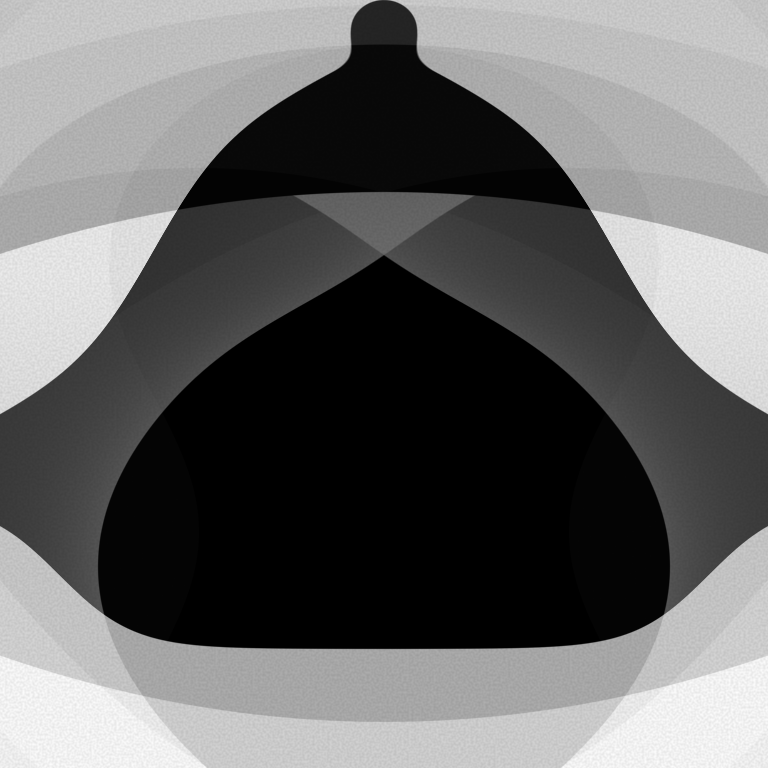
This background is drawn by a three.js fragment shader. Its source:

```glsl
varying vec2 vUv;

const float EDGE = 0.0011;
const float PI = 3.14159265;

// Layer tones
const float RIM_TONE = 0.78;
const float HALO_TONE = 0.745;
const float DOME_TONE = 0.69;
const float BAND_TONE = 0.89;
const float SKIRT_TONE = 0.80;
const float BASE_TONE = 0.945;
const float PETAL_TONE = 0.65;
const float PETAL_BASE_TONE = 0.79;
const float KNOB_TONE = 0.14;
const float CROWN_TONE = 0.033;
const float WING_TONE = 0.185;
const float WING_GLOW = 0.12;
const float DIAMOND_TONE = 0.39;

// Grain
const float GRAIN_SCALE = 310.0;
const float GRAIN_AMOUNT = 0.075;

// Distances are positive inside a shape
float fill(float d) {
  return smoothstep(-EDGE, EDGE, d);
}

float sigmoid(float x) {
  return 1.0 / (1.0 + exp(-x));
}

float ellipse(vec2 p, vec2 radius) {
  return (1.0 - length(p / radius)) * min(radius.x, radius.y);
}

float smoothUnion(float a, float b, float k) {
  float h = max(k - abs(a - b), 0.0);
  return max(a, b) + h * h / (4.0 * k);
}

vec2 hashGradient(vec2 cell) {
  vec3 q = fract(vec3(cell.xyx) * vec3(0.1031, 0.1030, 0.0973));
  q += dot(q, q.yzx + 33.33);
  float angle = 2.0 * PI * fract((q.x + q.y) * q.z);
  return vec2(cos(angle), sin(angle));
}

float gradientNoise(vec2 p) {
  vec2 i = floor(p);
  vec2 f = fract(p);
  vec2 u = f * f * f * (f * (f * 6.0 - 15.0) + 10.0);
  vec2 e = vec2(1.0, 0.0);
  float low = mix(dot(hashGradient(i), f), dot(hashGradient(i + e), f - e), u.x);
  float high = mix(dot(hashGradient(i + e.yx), f - e.yx),
                   dot(hashGradient(i + e.xx), f - e.xx), u.x);
  return mix(low, high, u.y);
}

// Bell with a rounded knob, closed by a curved floor
float bellShape(float a, float t) {
  float shoulder = 0.0586 + 0.5 * a + 0.234 * sigmoid((a - 0.2995) / 0.047);
  float knob = ellipse(vec2(a, t - 0.039), vec2(0.043, 0.039));
  float upper = smoothUnion(knob, (t - shoulder) * 0.89, 0.043);
  float ground = 0.845 - 0.193 * sigmoid((a - 0.423) / 0.0488);
  return min(upper, ground - t);
}

// Half-width shared by two crossing petals; negative above their crossing
float petalWidth(float t) {
  float d = t - 0.738;
  float bend = (t - 0.354) / 0.078;
  return 0.3724 - 2.07 * d * d - 0.034 * exp(-bend * bend);
}

// Faint vase: an elliptic top flowing into a wavy waist
float vaseShape(float a, float t) {
  float d = t - 0.341;
  float waist = 0.2995 + 0.0586 * cos(PI * d / 0.3516);
  return d < 0.0 ? ellipse(vec2(a, d), vec2(0.358, 0.2813)) : waist - a;
}

float arch(float t, float offset) {
  return fill(t - 0.2188 - 0.553 * offset * offset);
}

void main() {
  // Mirrored distance from the axis, and depth below the top edge
  float a = abs(vUv.x - 0.5);
  float t = 1.0 - vUv.y;

  float slope = 4.14 * (t - 0.738);
  float petalScale = inversesqrt(1.0 + slope * slope);
  float width = petalWidth(t);
  float petalDistance = (width - a) * petalScale;
  float petals = fill(petalDistance);
  float diamond = fill((-width - a) * petalScale);
  float cap = fill(t - 0.25 - 0.3226 * a * a);
  float dome = fill(ellipse(vec2(a, t - 0.346), vec2(0.534, 0.288)));
  float vase = fill(vaseShape(a, t));
  float nearArch = arch(t, a - 0.241);
  float farArch = arch(t, a + 0.241);

  // Pale rings above the wings
  float sky = mix(RIM_TONE, HALO_TONE, fill(t - 0.0065 - 0.33 * a * a));
  sky = mix(sky, DOME_TONE, dome) - 0.035 * nearArch;
  float band = BAND_TONE - 0.25 * max(t - 0.36, 0.0);
  sky = mix(sky, band, cap) - 0.025 * vase;

  // Pale layers below the wings
  float base = fill(t - 0.94 + 0.3456 * a * a);
  float side = 0.5 - a;
  float sweep = fill((0.755 + 1.2 * side - 1.098 * side * side - t) * 0.7);
  float ground = mix(SKIRT_TONE, BASE_TONE, base) - 0.04 * sweep;
  ground = mix(ground, mix(PETAL_TONE, PETAL_BASE_TONE, base), petals);
  float light = mix(sky, ground, step(0.6, t));
  light -= 0.02 * fill(length(vec2(a, t - 0.5)) - 0.672);

  // Dark crown, glowing wings and black heart
  float crown = mix(KNOB_TONE, CROWN_TONE - 0.022 * nearArch, dome);
  float wings = WING_TONE + WING_GLOW * exp(12.0 * min(petalDistance, 0.0));
  wings += 0.018 * farArch - 0.012 * vase;
  wings = mix(wings, DIAMOND_TONE + 0.4 * (t - 0.29), diamond);
  float heart = 0.017 * (1.0 - vase);
  float dark = mix(crown, mix(wings, heart, petals), cap);

  float tone = mix(light, dark, fill(bellShape(a, t)));
  tone *= 1.0 + GRAIN_AMOUNT * gradientNoise(vUv * GRAIN_SCALE);
  gl_FragColor = vec4(vec3(clamp(tone, 0.0, 1.0)), 1.0);
}
```
